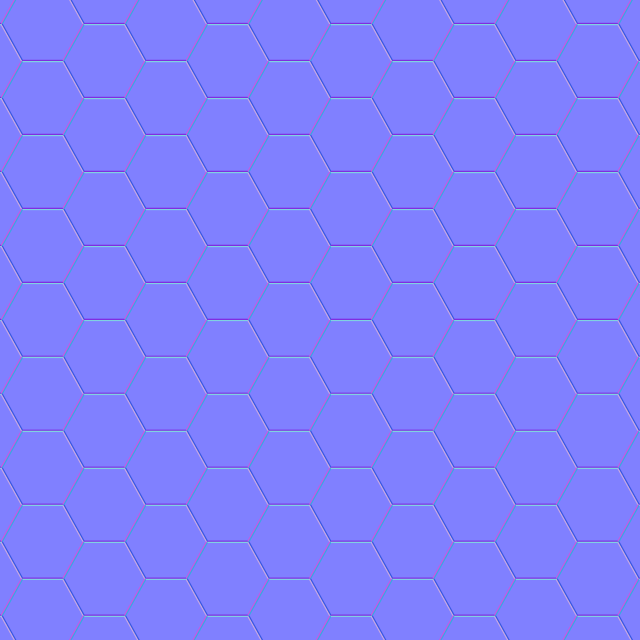
A Shadertoy shader for this texture map:

```glsl
// Tangent-space normal map of flat-topped hexagonal tiles parted by thin V grooves
#define PERIOD vec2(0.1927, 0.11557)  // two columns across, one tile down
#define ORIGIN vec2(0.0667, 0.0379)   // centre of one tile
#define GROOVE_HALF_WIDTH 0.0019
#define GROOVE_TILT 0.65              // sideways length of the wall normal
#define SAMPLES 4                     // antialiasing grid per axis

// Outward normal of the nearest tile edge in xy, distance inside that edge in z
vec3 hexEdge(vec2 q) {
    vec2 a = abs(q);
    vec2 slantNormal = normalize(vec2(3.0 * PERIOD.y, PERIOD.x));
    float flatDist = 0.5 * PERIOD.y - a.y;
    float slantDist = dot(slantNormal, vec2(PERIOD.x / 3.0, 0.0) - a);
    vec2 side = vec2(q.x < 0.0 ? -1.0 : 1.0, q.y < 0.0 ? -1.0 : 1.0);
    return flatDist < slantDist ? vec3(0.0, side.y, flatDist)
                                : vec3(side * slantNormal, slantDist);
}

// Two interleaved rectangular lattices make the honeycomb
vec3 honeycombEdge(vec2 p) {
    vec2 cell = (p - ORIGIN) / PERIOD;
    vec3 even = hexEdge((fract(cell + 0.5) - 0.5) * PERIOD);
    vec3 odd = hexEdge((fract(cell) - 0.5) * PERIOD);
    return even.z > odd.z ? even : odd;
}

// Flat on the tile, leaning towards the groove on its walls
vec3 surfaceNormal(vec2 p) {
    vec3 edge = honeycombEdge(p);
    float wall = 1.0 - smoothstep(0.85, 1.15, edge.z / GROOVE_HALF_WIDTH);
    vec2 lean = GROOVE_TILT * wall * edge.xy;
    return vec3(lean, sqrt(1.0 - dot(lean, lean)));
}

void mainImage(out vec4 fragColor, in vec2 fragCoord) {
    // Average the normal over the pixel
    vec3 normal = vec3(0.0);
    for (int j = 0; j < SAMPLES; j++) {
        for (int i = 0; i < SAMPLES; i++) {
            vec2 offset = (vec2(i, j) + 0.5) / float(SAMPLES) - 0.5;
            normal += surfaceNormal((fragCoord + offset) / iResolution.xy);
        }
    }
    normal /= float(SAMPLES * SAMPLES);
    fragColor = vec4(0.5 + 0.5 * normal, 1.0);
}
```
